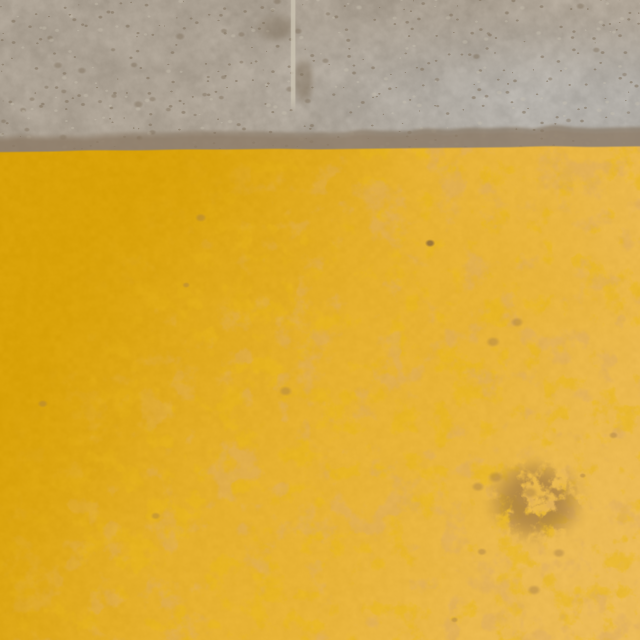
A WebGL 2 fragment shader for this texture:

```glsl
#version 300 es
precision highp float;
uniform vec2 u_resolution;
out vec4 fragColor;

const vec3 DEEP_YELLOW = vec3(0.85, 0.635, 0.03);
const vec3 WARM_YELLOW = vec3(0.905, 0.70, 0.20);
const vec3 PALE_YELLOW = vec3(0.925, 0.735, 0.34);
const vec3 VIVID_FLECK = vec3(0.91, 0.72, 0.09);
const vec3 DUSTY_FLECK = vec3(0.87, 0.68, 0.38);
const vec3 STAIN_BROWN = vec3(0.66, 0.50, 0.27);
const vec3 TILE_WARM = vec3(0.67, 0.63, 0.575);
const vec3 TILE_COOL = vec3(0.70, 0.685, 0.66);
const vec3 TILE_DARK = vec3(0.50, 0.44, 0.36);
const vec3 GAP_BROWN = vec3(0.55, 0.48, 0.40);
const vec3 JOINT_PALE = vec3(0.80, 0.77, 0.70);
const float EDGE_LEFT = 0.763;
const float EDGE_RISE = 0.009;
const float JOINT_X = 0.458;
const float JOINT_END = 0.83;
const vec2 STAIN_CENTER = vec2(0.837, 0.217);
const vec2 STAIN_SIZE = vec2(0.085, 0.075);
const vec2 SPOT_CENTER = vec2(0.672, 0.620);

float hash(vec2 p) {
    return fract(sin(dot(p, vec2(127.1, 311.7))) * 43758.5453);
}

float noise(vec2 p) {
    vec2 i = floor(p), f = fract(p);
    f = f * f * (3.0 - 2.0 * f);
    return mix(mix(hash(i), hash(i + vec2(1, 0)), f.x),
               mix(hash(i + vec2(0, 1)), hash(i + vec2(1, 1)), f.x), f.y);
}

float fbm(vec2 p) {
    float sum = 0.0, amp = 0.5;
    for (int i = 0; i < 4; i++) {
        sum += amp * noise(p);
        p = mat2(1.6, 1.2, -1.2, 1.6) * p + 7.3;
        amp *= 0.5;
    }
    return sum / 0.9375;
}

// Soft elliptical mark, 1 at the center and 0 outside
float blob(vec2 p, vec2 center, vec2 size) {
    return 1.0 - smoothstep(0.3, 1.0, length((p - center) / size));
}

// Scattered dots of varied size, one candidate per grid cell
float specks(vec2 p, float cells, float density) {
    vec2 q = p * cells, cell = floor(q);
    float mark = 0.0;
    for (int y = -1; y <= 1; y++) {
        for (int x = -1; x <= 1; x++) {
            vec2 id = cell + vec2(x, y);
            vec2 center = id + vec2(hash(id + 3.1), hash(id + 9.7));
            float radius = mix(0.12, 0.36, hash(id + 17.3));
            float dotMask = blob(q, center, radius * vec2(1.0, 0.75));
            mark = max(mark, dotMask * step(hash(id + 23.9), density));
        }
    }
    return mark;
}

vec3 tileColor(vec2 p, float aboveEdge) {
    float cool = smoothstep(0.25, 0.9, p.x) * (1.0 - smoothstep(0.84, 1.0, p.y));
    vec3 col = mix(TILE_WARM, TILE_COOL, cool);
    col += 0.09 * (fbm(p * 18.0) - 0.5) + 0.07 * (fbm(p * 90.0) - 0.5);
    col = mix(col, TILE_DARK, 0.55 * specks(p, 75.0, 0.22));
    col = mix(col, TILE_DARK, 0.45 * specks(p + 0.37, 38.0, 0.16));
    col = mix(col, JOINT_PALE, 0.35 * specks(p + 0.71, 60.0, 0.15));

    // Grime beside the joint, then the joint itself
    float ragged = 0.6 + 0.8 * fbm(p * 40.0);
    float grime = blob(p, vec2(0.474, 0.874), vec2(0.022, 0.045));
    grime = max(grime, 0.7 * blob(p, vec2(0.432, 0.957), vec2(0.04, 0.028)));
    col = mix(col, TILE_DARK, clamp(0.6 * grime * ragged, 0.0, 1.0));
    float joint = 1.0 - smoothstep(0.002, 0.005, abs(p.x - JOINT_X));
    joint *= smoothstep(JOINT_END - 0.01, JOINT_END + 0.02, p.y);
    col = mix(col, JOINT_PALE, 0.8 * joint);

    // Shadowed gap along the lower border, wider at the right
    float gap = 0.022 + 0.006 * p.x + 0.006 * (noise(p * vec2(30.0, 8.0)) - 0.5);
    col = mix(col, GAP_BROWN, 0.8 * (1.0 - smoothstep(gap - 0.008, gap + 0.008, aboveEdge)));
    float rim = exp(-pow((aboveEdge - gap) / 0.004, 2.0));
    return mix(col, TILE_DARK, 0.35 * rim * smoothstep(0.1, 0.9, p.x + 0.3 * noise(p * 60.0)));
}

vec3 paintColor(vec2 p) {
    // Diagonal sheen from the deep upper left to the pale lower right
    float sheen = p.x - 0.6 * p.y + 0.12 * (fbm(p * 7.0) - 0.5);
    sheen += 0.16 * smoothstep(0.5, 0.75, p.y) * smoothstep(0.5, 0.75, p.x);
    vec3 col = mix(DEEP_YELLOW, WARM_YELLOW, smoothstep(-0.28, 0.38, sheen));
    col = mix(col, PALE_YELLOW, smoothstep(0.3, 0.95, sheen));
    float lit = smoothstep(-0.25, 0.25, sheen);
    col = mix(col, VIVID_FLECK, 0.55 * lit * smoothstep(0.54, 0.75, fbm(p * 42.0)));
    col = mix(col, DUSTY_FLECK, 0.55 * lit * smoothstep(0.56, 0.76, fbm(p * 34.0 + 31.0)));
    col += 0.03 * (fbm(p * 110.0) - 0.5);

    // Broken stain, lone spot and sparse scuffs
    float stain = 1.0 - smoothstep(0.35, 1.05, length((p - STAIN_CENTER) / STAIN_SIZE));
    stain *= smoothstep(0.36, 0.58, fbm(p * 48.0 + 5.0) + 0.1 * stain);
    col = mix(col, STAIN_BROWN, 0.8 * stain);
    col = mix(col, STAIN_BROWN * 0.85, 0.85 * blob(p, SPOT_CENTER, vec2(0.009, 0.007)));
    return mix(col, STAIN_BROWN, 0.45 * specks(p + 0.13, 26.0, 0.025));
}

void main() {
    vec2 p = gl_FragCoord.xy / u_resolution;
    float edge = EDGE_LEFT + EDGE_RISE * p.x + 0.002 * (noise(vec2(p.x * 14.0, 2.0)) - 0.5);
    float aboveEdge = p.y - edge;
    float blur = max(0.002, 1.0 / u_resolution.y);
    vec3 col = mix(paintColor(p), tileColor(p, aboveEdge), smoothstep(-blur, blur, aboveEdge));
    fragColor = vec4(clamp(col, 0.0, 1.0), 1.0);
}
```
